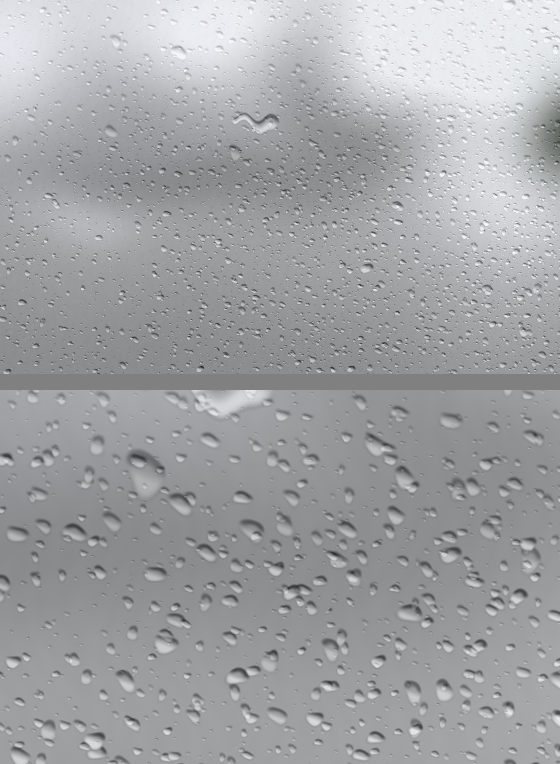
Top, the full canvas; bottom, a detail of the centre.
A Shadertoy shader for this texture:

```glsl
const vec3 MIST_TINT = vec3(0.986, 0.998, 1.010);
const vec3 FOLIAGE = vec3(0.31, 0.33, 0.30);
const vec2 SHADE_DIR = vec2(0.33, 0.94);   // side of each drop that turns dark
const float DROP_DARK = 0.35;
const float DROP_LIGHT = 0.23;
const float LEAN = -0.65;                  // mean angle of the long axis
const float SHARP_BLUR = 0.0010;
const float SOFT_BLUR = 0.0030;
const int LAYER_COUNT = 4;
// spacing, smallest radius, largest radius, density
const vec4 LAYERS[LAYER_COUNT] = vec4[](
    vec4(0.012, 0.0012, 0.0028, 0.48),
    vec4(0.021, 0.0030, 0.0056, 0.62),
    vec4(0.035, 0.0056, 0.0098, 0.66),
    vec4(0.190, 0.0130, 0.0200, 0.26));

vec3 hash3(vec2 cell, float seed) {
    vec3 h = fract(vec3(cell.xyx + seed * 17.3) * vec3(0.1031, 0.1030, 0.0973));
    h += dot(h, h.yxz + 33.33);
    return fract((h.xxy + h.yzz) * h.zyx);
}

float blob(vec2 p, vec2 center, vec2 size) {
    vec2 d = (p - center) / size;
    return exp(-dot(d, d));
}

// Blurred hills, sky and road behind the glass
vec3 scenery(vec2 p) {
    vec2 w = p + 0.018 * vec2(sin(p.y * 13.0 + p.x * 5.0), sin(p.x * 11.0 - p.y * 4.0));
    float l = mix(0.550, 0.635, smoothstep(0.0, 0.42, w.y));
    l = mix(l, 0.85, smoothstep(0.52, 0.96, w.y));

    l += 0.24 * blob(w, vec2(1.26, 0.86), vec2(0.34, 0.26));
    l += 0.19 * blob(w, vec2(1.34, 0.48), vec2(0.26, 0.17));
    l += 0.10 * blob(w, vec2(0.24, 0.42), vec2(0.17, 0.07));
    l += 0.10 * blob(w, vec2(0.58, 0.92), vec2(0.18, 0.16));
    l += 0.10 * blob(w, vec2(0.00, 0.78), vec2(0.16, 0.20));
    l += 0.07 * blob(w, vec2(1.40, 0.15), vec2(0.40, 0.25));

    l -= 0.09 * blob(w, vec2(0.55, 0.51), vec2(0.42, 0.09));
    l -= 0.14 * blob(w, vec2(0.83, 0.80), vec2(0.12, 0.19));
    l -= 0.16 * blob(w, vec2(1.02, 0.65), vec2(0.17, 0.12));
    l -= 0.08 * blob(w, vec2(0.36, 0.72), vec2(0.20, 0.14));

    vec3 color = min(l, 0.93) * MIST_TINT;
    color.b += 0.012 * blob(p, vec2(0.1, 0.85), vec2(0.5, 0.25));
    float bush = blob(w, vec2(1.53, 0.67), vec2(0.105, 0.12));
    return mix(color, FOLIAGE, 0.95 * bush);
}

// Lens shading: x = brightness change, y = coverage
vec2 lens(vec2 q, float dist, float softness) {
    float cover = smoothstep(1.0 + softness, 1.0 - softness, dist);
    float side = dot(q, SHADE_DIR);
    float dark = smoothstep(0.05, 0.70, side) * smoothstep(0.2, 0.80, dist);
    float light = smoothstep(0.35, -0.35, side) * smoothstep(1.15, 0.5, dist);
    float rim = smoothstep(0.7, 1.0, dist) * smoothstep(0.3, -0.6, side);
    return vec2(DROP_LIGHT * light - DROP_DARK * dark - 0.10 * rim, cover);
}

// Cellular scatter of tilted, uneven drops
float dropLayer(vec2 p, vec4 layer, float seed, float blur, float crowd) {
    vec2 home = floor(p / layer.x);
    float tone = 0.0;
    for (int j = -1; j <= 1; j++)
    for (int i = -1; i <= 1; i++) {
        vec2 cell = home + vec2(i, j);
        vec3 place = hash3(cell, seed);
        vec3 form = hash3(cell, seed + 5.0);
        if (place.z > layer.w * crowd) continue;
        float radius = mix(layer.y, layer.z, form.x * form.x);
        vec2 q = (p - (cell + 0.1 + 0.8 * place.xy) * layer.x) / radius;
        float angle = LEAN + 1.8 * (form.y - 0.5);
        float c = cos(angle), s = sin(angle);
        vec2 r = vec2(c * q.x + s * q.y, c * q.y - s * q.x);
        r *= vec2(mix(0.95, 0.66, form.z), 1.12);
        r.y += 0.25 * sin(r.x * 2.2 + form.z * 6.28);
        vec2 drop = lens(q, length(r), min(blur / radius, 0.8));
        tone = mix(tone, drop.x * mix(0.55, 1.0, form.y), drop.y);
    }
    return tone;
}

// One long drop that runs along a wave and swells at its end
float wavyDrop(vec2 p, float blur) {
    vec2 d = p - vec2(0.678, 0.672);
    float along = clamp(d.x, -0.048, 0.045);
    float spine = 0.011 * sin(along * 88.0 + 3.6) - 0.22 * along;
    float radius = mix(0.010, 0.023, smoothstep(-0.03, 0.045, along));
    vec2 q = (d - vec2(along, spine)) / radius;
    vec2 drop = lens(q, length(q), blur / radius);
    return drop.x * drop.y;
}

void mainImage(out vec4 fragColor, in vec2 fragCoord) {
    vec2 p = fragCoord / iResolution.y;
    vec3 color = scenery(p);

    // Focus falls off upward; drops crowd toward the right and lower middle
    float haze = smoothstep(0.40, 0.85, p.y);
    float blur = mix(SHARP_BLUR, SOFT_BLUR, haze) + 0.4 / iResolution.y;
    float crowd = 0.62 + 0.50 * smoothstep(0.3, 1.1, p.x + 0.25 * (1.0 - p.y));
    crowd *= 1.0 - 0.35 * smoothstep(0.7, 1.0, p.y);
    crowd += 0.12 * sin(p.x * 9.0 + 2.0 * sin(p.y * 7.0));

    float tone = 0.0;
    for (int k = 0; k < LAYER_COUNT; k++) {
        float spread = k == LAYER_COUNT - 1 ? 1.0 : crowd;
        float strength = k == 0 ? 0.55 : 1.0;
        tone += strength * dropLayer(p, LAYERS[k], float(k) + 1.0, blur, spread);
    }
    tone += wavyDrop(p, blur);
    tone *= mix(1.0, 0.72, haze);

    // Faint film of water on the glass
    float film = sin(p.x * 190.0 + 4.0 * sin(p.y * 31.0)) * sin(p.y * 83.0 + 3.0 * sin(p.x * 47.0));
    color += clamp(tone, -0.36, 0.25) + 0.005 * film;
    fragColor = vec4(clamp(color, 0.0, 0.96), 1.0);
}
```
